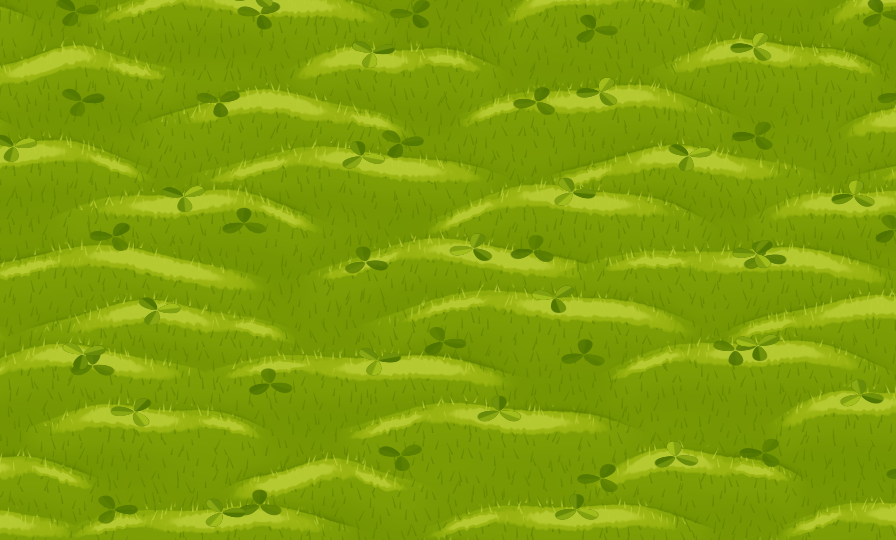
Write a Shadertoy shader that draws this texture.

```glsl
// Rolling meadow of soft green mounds with grass blades and scattered clover.

float hash(vec2 p) {
    return fract(sin(dot(p, vec2(127.1, 311.7))) * 43758.5453);
}

float noise(vec2 p) {
    vec2 i = floor(p), f = fract(p);
    f = f * f * (3.0 - 2.0 * f);
    return mix(mix(hash(i), hash(i + vec2(1, 0)), f.x),
               mix(hash(i + vec2(0, 1)), hash(i + vec2(1, 1)), f.x), f.y);
}

// Green ramp from shaded grass (0) to sunlit crest (1)
vec3 grassColor(float tone) {
    vec3 c = mix(vec3(0.39, 0.52, 0.0), vec3(0.46, 0.59, 0.01), smoothstep(0.0, 0.22, tone));
    c = mix(c, vec3(0.49, 0.62, 0.02), smoothstep(0.22, 0.36, tone));
    c = mix(c, vec3(0.55, 0.67, 0.04), smoothstep(0.36, 0.55, tone));
    c = mix(c, vec3(0.61, 0.71, 0.07), smoothstep(0.55, 0.75, tone));
    return mix(c, vec3(0.71, 0.79, 0.19), smoothstep(0.75, 1.0, tone));
}

// Tapered leaning blades, one per cell
float blades(vec2 p, vec2 cell, float seed) {
    float aa = 0.7 / iResolution.y, cover = 0.0;
    for (int j = -1; j <= 1; j++)
    for (int i = -1; i <= 1; i++) {
        vec2 id = floor(p / cell) + vec2(i, j);
        float h = hash(id + seed);
        vec2 q = p - (id + vec2(h, hash(id + seed + 3.7))) * cell;
        q.x -= (hash(id + seed + 9.1) - 0.5) * q.y;
        float t = q.y / (cell.y * (0.5 + 0.5 * h));
        float w = 0.0018 * (1.0 - 0.7 * t);
        cover = max(cover, smoothstep(w + aa, w - aa, abs(q.x))
              * smoothstep(0.0, 0.1, t) * smoothstep(1.0, 0.85, t));
    }
    return cover;
}

// Three foreshortened leaves: x = coverage, y = leaf brightness
vec2 clover(vec2 q, float turn) {
    vec2 result = vec2(0.0);
    q.y /= 0.65;
    for (int i = 0; i < 3; i++) {
        float a = turn + 2.094 * float(i);
        vec2 leaf = mat2(cos(a), -sin(a), sin(a), cos(a)) * q - vec2(0.023, 0.0);
        float width = 0.013 + 0.2 * leaf.x;
        float e = length(leaf / vec2(0.021, max(width, 0.006)));
        float cover = smoothstep(1.1, 0.9, e);
        float shade = 0.3 * float(i) + 0.4 * smoothstep(-0.002, 0.002, leaf.y);
        result = mix(result, vec2(1.0, shade), cover);
    }
    return result;
}

void mainImage(out vec4 fragColor, in vec2 fragCoord) {
    vec2 p = fragCoord / iResolution.y;
    float fringe = 0.007 * (noise(p * vec2(170.0, 45.0)) - 0.5);
    float tone = 0.25 + 0.12 * (noise(p * vec2(5.0, 14.0)) - 0.5);
    float rim = 0.0;
    vec2 crestLeaf = vec2(0.0);

    // Mounds, back row to front row
    for (int row = 11; row >= -1; row--)
    for (int k = -1; k <= 1; k++) {
        float r = float(row), stagger = 0.5 * mod(r, 2.0) + 0.3 * hash(vec2(r, 5.0));
        vec2 id = vec2(floor(p.x / 0.62 - stagger) + float(k), r);
        float h1 = hash(id), h2 = hash(id + 17.3), h3 = hash(id + 41.9);
        float cx = (id.x + stagger + 0.5 + 0.25 * (h1 - 0.5)) * 0.62;
        float u = (p.x - cx) / mix(0.21, 0.35, h2);
        float dome = max(1.0 - u * u, 0.0);
        float base = r * 0.095 + 0.035 * (h3 - 0.5);
        float height = mix(0.05, 0.085, h1);
        float d = base + dome * (height + 0.008 * sin(u * 6.0 + h3 * 6.3)) - p.y;
        float edge = smoothstep(1.0, 0.7, abs(u));
        float cover = smoothstep(-0.002, 0.002, d + 0.3 * fringe)
                    * smoothstep(0.12, 0.05, d) * edge;

        // Shade cast behind the crest
        tone -= 0.24 * edge * exp(min(d, 0.0) / 0.009) * step(d, 0.0)
              * smoothstep(-0.9, 0.7, u * sign(h3 - 0.4));

        // Lit body with a large and a small stepped highlight
        float body = 0.29 + 0.32 * dome * exp(-max(d, 0.0) / 0.032);
        float u0 = 0.6 * (h2 - 0.5), side = -sign(u0);
        float dd = d + fringe;
        float e = length(vec2((u - u0) / 0.44, (dd - 0.02) / 0.018));
        float e2 = length(vec2((u - u0 - side * 0.68) / 0.24, (dd - 0.019) / 0.011));
        e = min(e, e2 + 0.15);
        body = mix(body, 0.7, smoothstep(1.4, 1.1, e));
        body = mix(body, 0.97, smoothstep(1.0, 0.65, e));
        tone = mix(tone, body, cover);
        rim = max(rim * (1.0 - cover), dome * exp(-abs(d - 0.008) / 0.02));

        // Clover near the crest
        crestLeaf.x *= 1.0 - cover;
        if (h3 > 0.35) {
            vec2 c = clover(p - vec2(cx + 0.1 * (h2 - 0.5), base + height - 0.012), h1 * 6.3);
            crestLeaf = mix(crestLeaf, vec2(1.0, c.y), c.x);
        }
    }
    vec3 col = grassColor(clamp(tone, 0.0, 1.0));

    // Dark blades in the hollows, pale blades along the crests
    float dark = blades(p, vec2(0.021, 0.026), 2.0) * smoothstep(0.75, 0.4, tone);
    col = mix(col, vec3(0.36, 0.5, 0.0), 0.6 * dark);
    float pale = blades(p, vec2(0.017, 0.026), 31.0) * smoothstep(0.22, 0.55, rim);
    col = mix(col, vec3(0.72, 0.8, 0.2), 0.8 * pale);

    // Shaded clover scattered between mounds
    vec2 cell = vec2(0.3, 0.22), id = floor(p / cell);
    vec2 spot = (id + 0.25 + 0.5 * vec2(hash(id + 6.0), hash(id + 8.0))) * cell;
    vec2 low = clover(p - spot, hash(id) * 6.3);
    col = mix(col, mix(vec3(0.29, 0.44, 0.0), vec3(0.37, 0.51, 0.0), low.y), 0.85 * low.x);
    col = mix(col, mix(vec3(0.32, 0.47, 0.0), vec3(0.63, 0.74, 0.1), crestLeaf.y), crestLeaf.x);

    fragColor = vec4(col, 1.0);
}
```
